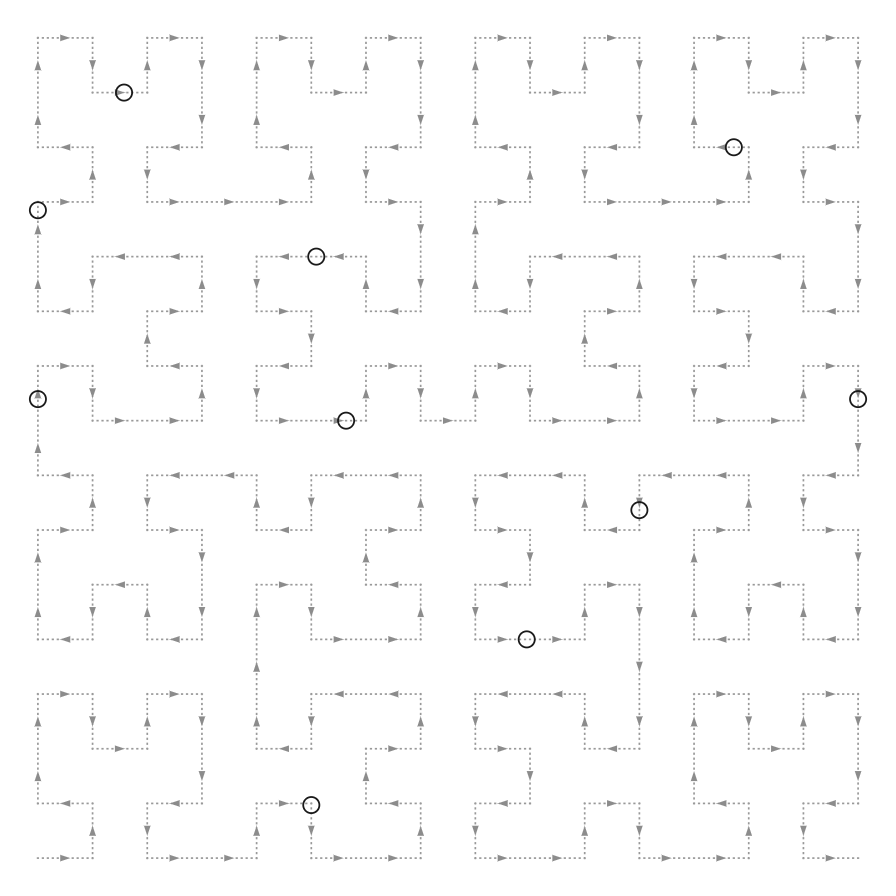
Write a WebGL 1 fragment shader that draws this pattern.

```glsl
precision highp float;
// A Hilbert curve over a 16 by 16 grid, dotted, with an arrowhead on each step
// and ten open rings along its length. Each pixel finds its nearest grid node,
// then draws only the two steps that meet there.

uniform vec2 u_resolution;

#define ORDER 4               // curve depth: 2^ORDER nodes per side
#define MARGIN 0.0423         // canvas edge to outer nodes
#define DOTS 11.0             // dots per step
#define DOT_LENGTH 0.0025
#define LINE_WIDTH 0.0019
#define ARROW_LENGTH 0.0112
#define ARROW_WIDTH 0.0074
#define RING_RADIUS 0.0090
#define RING_WIDTH 0.0020
#define LINE_GREY 0.60
#define ARROW_GREY 0.55
#define RING_GREY 0.10

const float SIDE = 16.0;                  // 2^ORDER
const float LAST = SIDE * SIDE - 1.0;     // index of the final node
const float STEP = (1.0 - 2.0 * MARGIN) / (SIDE - 1.0);
const float TICKS = 99.0;                 // ring positions divide the curve evenly

// Turn a sub-square of side s into the orientation of quadrant q.
vec2 orient(vec2 p, vec2 q, float s) {
    if (q.y > 0.5) return p;
    if (q.x > 0.5) p = s - 1.0 - p;
    return p.yx;
}

// Curve index to grid node.
vec2 nodeAt(float index) {
    vec2 p = vec2(0.0);
    float s = 1.0;
    for (int i = 0; i < ORDER; i++) {
        float k = mod(index, 4.0);
        index = floor(index / 4.0);
        vec2 q = vec2(step(1.5, k), step(0.5, k) * step(k, 2.5));
        p = orient(p, q, s) + s * q;
        s *= 2.0;
    }
    return p;
}

// Grid node to curve index.
float indexAt(vec2 p) {
    float index = 0.0;
    float s = SIDE * 0.5;
    for (int i = 0; i < ORDER; i++) {
        vec2 q = step(vec2(s - 0.5), p);
        index += s * s * (3.0 * q.x + q.y - 2.0 * q.x * q.y);
        p = orient(p - s * q, q, s);
        s *= 0.5;
    }
    return index;
}

// Smooth coverage of a signed distance, one pixel wide.
float cover(float dist, float pixel) {
    return clamp(0.5 - dist / pixel, 0.0, 1.0);
}

// Dotted step from node a to node b, with its arrowhead at the middle.
float drawStep(float shade, vec2 grid, vec2 a, vec2 b, float pixel) {
    vec2 dir = b - a;
    vec2 rel = grid - a;
    float along = dot(rel, dir);
    float across = abs(rel.x * dir.y - rel.y * dir.x) * STEP;

    float toDot = abs(fract(along * DOTS + 0.5) - 0.5) * STEP / DOTS;
    float beyond = (abs(along - 0.5) - 0.5) * STEP;
    float dotted = cover(across - 0.5 * LINE_WIDTH, pixel)
                 * cover(max(toDot, beyond) - 0.5 * DOT_LENGTH, pixel);
    shade = min(shade, mix(1.0, LINE_GREY, dotted));

    float x = (along - 0.5) * STEP;
    vec2 slope = normalize(vec2(0.5 * ARROW_WIDTH, ARROW_LENGTH));
    float flank = dot(vec2(x - 0.5 * ARROW_LENGTH, across), slope);
    float arrow = cover(max(flank, -x - 0.5 * ARROW_LENGTH), pixel);
    return min(shade, mix(1.0, ARROW_GREY, arrow));
}

// Coverage of the ring at a given tick along the curve.
float ringAt(vec2 grid, float tick, float pixel) {
    float travel = tick * LAST / TICKS;
    float index = floor(travel);
    vec2 centre = mix(nodeAt(index), nodeAt(index + 1.0), travel - index);
    float dist = length(grid - centre) * STEP;
    return cover(abs(dist - RING_RADIUS) - 0.5 * RING_WIDTH, pixel);
}

void main() {
    float pixel = 1.0 / min(u_resolution.x, u_resolution.y);
    vec2 uv = (gl_FragCoord.xy - 0.5 * u_resolution) * pixel + 0.5;
    vec2 grid = (uv - MARGIN) / STEP;

    // The steps into and out of the nearest node
    vec2 node = clamp(floor(grid + 0.5), 0.0, SIDE - 1.0);
    float index = indexAt(node);
    float shade = 1.0;
    if (index > 0.5) shade = drawStep(shade, grid, nodeAt(index - 1.0), node, pixel);
    if (index < LAST - 0.5) shade = drawStep(shade, grid, node, nodeAt(index + 1.0), pixel);

    // Rings, in pairs of ticks
    vec2 ticks[5];
    ticks[0] = vec2(7.0, 25.0);
    ticks[1] = vec2(31.0, 34.0);
    ticks[2] = vec2(45.0, 48.0);
    ticks[3] = vec2(63.0, 74.0);
    ticks[4] = vec2(81.0, 85.0);
    for (int i = 0; i < 5; i++) {
        float ring = max(ringAt(grid, ticks[i].x, pixel), ringAt(grid, ticks[i].y, pixel));
        shade = mix(shade, RING_GREY, ring);
    }
    gl_FragColor = vec4(vec3(shade), 1.0);
}
```
